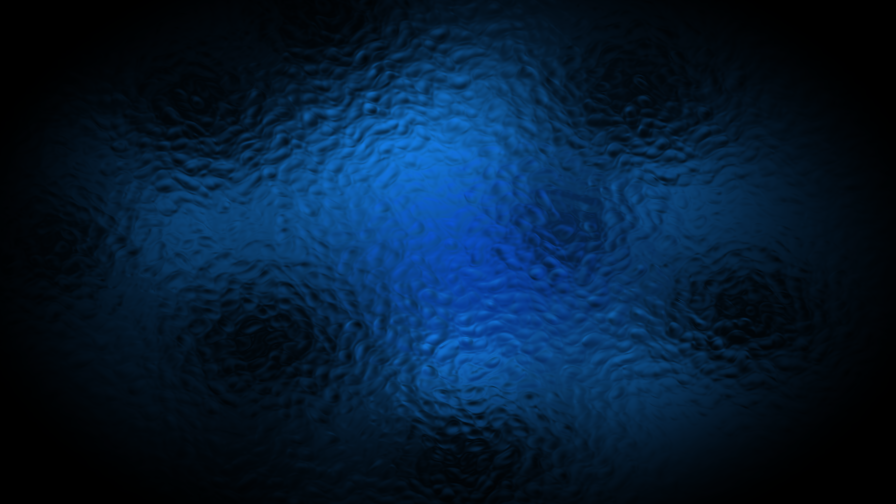
A Shadertoy shader for this texture:

```glsl
// Rippled frosted glass in front of soft blue lights, fading to black at the rim.

vec2 hash22(vec2 cell) {
    vec3 h = fract(cell.xyx * vec3(0.1031, 0.1030, 0.0973));
    h += dot(h, h.yzx + 33.33);
    return fract((h.xx + h.yz) * h.zy);
}

// Slope of a surface made of one soft bump per jittered cell.
vec2 cellularSlope(vec2 p, float sharpness) {
    vec2 cell = floor(p);
    vec2 local = fract(p);
    vec2 slope = vec2(0.0);
    for (int y = -1; y <= 1; y++) {
        for (int x = -1; x <= 1; x++) {
            vec2 offset = vec2(x, y);
            vec2 toBump = offset + hash22(cell + offset) - local;
            slope += toBump * exp(-sharpness * dot(toBump, toBump));
        }
    }
    return slope;
}

// Layered sines bend the cells into irregular ripples.
vec2 sineWarp(vec2 p, float amount) {
    vec2 bend = sin(p.yx * vec2(31.0, 27.0) + vec2(0.4, 2.1));
    bend += 0.5 * sin(p.yx * vec2(73.0, 67.0) + p * 41.0);
    return p + amount * bend;
}

vec2 glassSlope(vec2 p) {
    vec2 q = sineWarp(p, 0.007);
    vec2 broad = cellularSlope(q * vec2(36.0, 46.0), 5.0);
    vec2 fine = cellularSlope(q * vec2(68.0, 88.0) + broad * 1.5 + 17.0, 5.0);
    return broad + 0.6 * fine;
}

float glow(vec2 p, vec2 center, vec2 radius) {
    vec2 d = (p - center) / radius;
    return exp(-dot(d, d));
}

// Brightness of the blurred scene behind the glass.
float lightLevel(vec2 p) {
    float level = 0.43;
    level += 0.32 * glow(p, vec2(0.84, 0.70), vec2(0.18, 0.14));
    level += 0.24 * glow(p, vec2(0.93, 0.47), vec2(0.19, 0.16));
    level += 0.16 * glow(p, vec2(0.96, 0.85), vec2(0.13, 0.11));
    level += 0.12 * glow(p, vec2(0.62, 0.62), vec2(0.16, 0.14));
    level += 0.24 * glow(p, vec2(0.33, 0.56), vec2(0.13, 0.12));
    level += 0.22 * glow(p, vec2(0.15, 0.71), vec2(0.12, 0.12));
    level += 0.20 * glow(p, vec2(1.34, 0.64), vec2(0.17, 0.11));
    level += 0.27 * glow(p, vec2(0.93, 0.25), vec2(0.12, 0.09));
    level += 0.18 * glow(p, vec2(1.31, 0.24), vec2(0.16, 0.13));
    return level;
}

// Dark patches that cut into the lights.
float shadowMask(vec2 p) {
    float mask = 1.0;
    mask *= 1.0 - 0.78 * glow(p, vec2(0.40, 0.80), vec2(0.17, 0.12));
    mask *= 1.0 - 0.78 * glow(p, vec2(0.63, 0.97), vec2(0.16, 0.13));
    mask *= 1.0 - 0.75 * glow(p, vec2(1.26, 0.82), vec2(0.17, 0.14));
    mask *= 1.0 - 0.45 * glow(p, vec2(1.14, 0.55), vec2(0.11, 0.09));
    mask *= 1.0 - 0.86 * glow(p, vec2(0.52, 0.32), vec2(0.21, 0.13));
    mask *= 1.0 - 0.82 * glow(p, vec2(1.48, 0.38), vec2(0.17, 0.10));
    mask *= 1.0 - 0.82 * glow(p, vec2(0.92, 0.08), vec2(0.20, 0.10));
    mask *= 1.0 - 0.65 * glow(p, vec2(0.11, 0.51), vec2(0.12, 0.10));
    mask *= 1.0 - 0.55 * glow(p, vec2(0.50, 0.10), vec2(0.22, 0.16));
    return mask;
}

float vignette(vec2 uv) {
    vec2 fromCenter = (uv - 0.5) * vec2(2.0, 1.7);
    return 1.0 - smoothstep(0.30, 1.12, length(fromCenter));
}

void mainImage(out vec4 fragColor, in vec2 fragCoord) {
    vec2 uv = fragCoord / iResolution.xy;
    // Fixed wide frame: height 1, width 16/9.
    vec2 p = uv * vec2(16.0 / 9.0, 1.0);

    // Refraction through the relief of the glass.
    vec2 slope = glassSlope(p);
    vec2 seen = p + slope * 0.28;
    float level = lightLevel(seen) * shadowMask(seen);

    // Slanted light picks out the ripples.
    float relief = dot(slope, normalize(vec2(0.4, -1.0)));
    level *= clamp(1.0 + 0.6 * relief, 0.55, 1.45);
    level *= vignette(uv);

    // Azure overall, turning royal blue below the center.
    vec3 azure = vec3(0.09, 0.56, 1.0);
    vec3 royal = vec3(0.05, 0.39, 1.0);
    float royalShare = glow(seen, vec2(0.98, 0.47), vec2(0.24, 0.16));
    vec3 color = mix(azure, royal, royalShare) * level;

    fragColor = vec4(color, 1.0);
}
```
